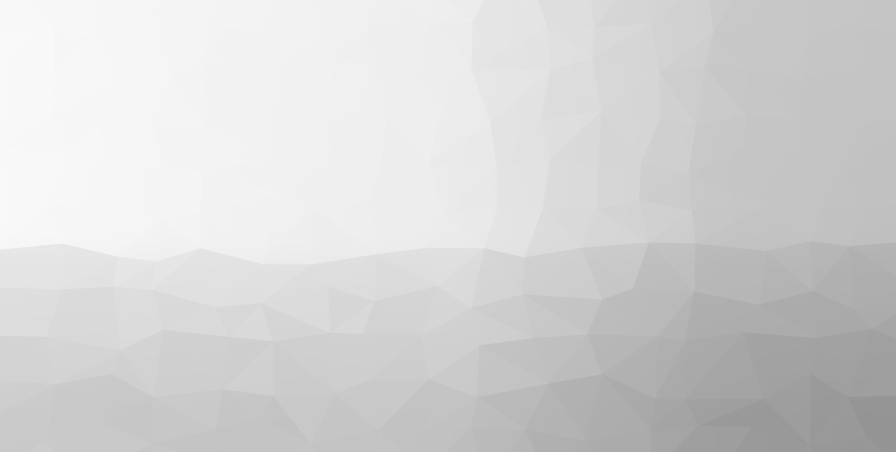
Write a Shadertoy shader that draws this background.

```glsl
// Pale grey low-poly backdrop, bright at the upper left and dark at the lower right.
// A jittered lattice is cut into triangles; each facet takes a nearly flat tone
// from a smooth light field, plus a small random shade.

const vec2 CELL = vec2(0.06, 0.1);      // lattice spacing, as a share of the canvas
const vec2 ORIGIN = vec2(0.0, 0.045);   // lattice offset

float hash(vec2 p) {
    return fract(sin(dot(p, vec2(127.1, 311.7))) * 43758.5453);
}

// Smooth light field: fades to the right, then falls off over the lower half.
float lightField(vec2 uv) {
    float depth = 1.0 - uv.y;
    float lower = smoothstep(0.5, 0.6, depth);
    float tone = 0.975 - 0.1 * uv.x - 0.12 * clamp((uv.x - 0.5) / 0.32, 0.0, 1.0);
    tone += 0.04 * uv.x * (0.4 - min(depth, 0.5));
    tone -= 0.04 * lower + 0.125 * clamp((depth - 0.55) / 0.38, 0.0, 1.0);
    return tone - 0.02 * lower * max(1.0 - 2.0 * uv.x, 0.0);
}

// Facets stand out below and in the centre right, and almost vanish elsewhere.
float facetContrast(vec2 uv) {
    float lower = smoothstep(0.5, 0.6, 1.0 - uv.y);
    float strips = smoothstep(0.5, 0.55, uv.x) * (1.0 - smoothstep(0.78, 0.86, uv.x));
    return mix(0.004, 0.022, max(lower, 0.6 * strips));
}

// Lattice corner, randomly displaced, in canvas shares.
vec2 corner(vec2 id) {
    vec2 jitter = vec2(hash(id), hash(id + 41.3)) - 0.5;
    return ORIGIN + CELL * (id + jitter * vec2(0.56, 0.6));
}

// Signed distance to the line a-b, positive on its left.
float leftOf(vec2 p, vec2 a, vec2 b) {
    vec2 e = normalize(b - a);
    return e.x * (p.y - a.y) - e.y * (p.x - a.x);
}

// Adds one anti-aliased facet: x sums the weighted tone, y the coverage.
void addFacet(inout vec2 sum, vec2 uv, vec2 a, vec2 b, vec2 c, vec2 middle, float seed) {
    vec2 aspect = vec2(iResolution.x / iResolution.y, 1.0);
    vec2 p = uv * aspect;
    float d = min(leftOf(p, a * aspect, b * aspect),
              min(leftOf(p, b * aspect, c * aspect), leftOf(p, c * aspect, a * aspect)));
    float coverage = clamp(0.5 + d * iResolution.y, 0.0, 1.0);
    vec2 center = mix((a + b + c) / 3.0, middle, 0.5);
    float tone = mix(lightField(uv), lightField(center), 0.75);
    tone += facetContrast(center) * (seed - 0.5);
    sum += coverage * vec2(tone, 1.0);
}

void mainImage(out vec4 fragColor, in vec2 fragCoord) {
    vec2 uv = fragCoord / iResolution.xy;
    vec2 home = floor((uv - ORIGIN) / CELL);
    vec2 sum = 0.001 * vec2(lightField(uv), 1.0);

    // Neighbouring cells, each split along its shorter diagonal
    for (int j = -1; j <= 1; j++) {
        for (int i = -1; i <= 1; i++) {
            vec2 id = home + vec2(i, j);
            vec2 a = corner(id);
            vec2 b = corner(id + vec2(1, 0));
            vec2 c = corner(id + vec2(1, 1));
            vec2 d = corner(id + vec2(0, 1));
            vec2 middle = ORIGIN + CELL * (id + 0.5);
            float seedA = hash(id + 7.7);
            float seedB = hash(id + 19.1);
            if (length((a - c) / CELL) < length((b - d) / CELL)) {
                addFacet(sum, uv, a, b, c, middle, seedA);
                addFacet(sum, uv, a, c, d, middle, seedB);
            } else {
                addFacet(sum, uv, a, b, d, middle, seedA);
                addFacet(sum, uv, b, c, d, middle, seedB);
            }
        }
    }
    fragColor = vec4(vec3(sum.x / sum.y), 1.0);
}
```
